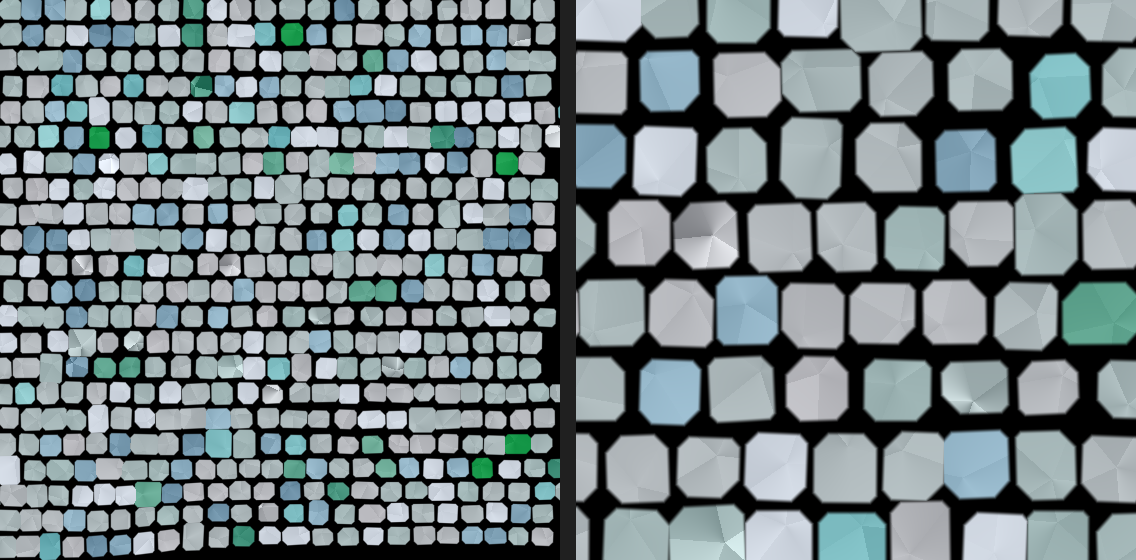
Left: the whole. Right: its middle third, enlarged.
Reproduce this pattern procedurally as a Shadertoy shader.

```glsl
float hash(vec2 p, float seed) {
    return fract(sin(dot(p, vec2(127.1, 311.7)) + seed * 74.7) * 43758.5453);
}

// Rounded box with each corner cut by a different amount
float tileDistance(vec2 q, vec2 halfSize, vec2 id) {
    vec2 b = abs(q) - halfSize + 0.07;
    float box = length(max(b, 0.0)) + min(max(b.x, b.y), 0.0) - 0.07;
    float cut = 0.05 + 0.13 * hash(id + 0.37 * sign(q), 3.0);
    float chamfer = dot(abs(q) - halfSize, vec2(0.7071)) + cut;
    return max(box, chamfer);
}

// Mostly pale greys, with some blue, teal and green glazes
vec3 glaze(vec2 id) {
    float pick = hash(id, 1.0);
    float tone = hash(id, 2.0);
    vec3 color = mix(vec3(0.62, 0.71, 0.71), vec3(0.72, 0.72, 0.74), tone);
    color = mix(color, vec3(0.80, 0.83, 0.87), step(0.82, hash(id, 4.0)));
    if (pick > 0.78) color = mix(vec3(0.40, 0.54, 0.63), vec3(0.60, 0.73, 0.80), tone);
    if (pick > 0.90) color = mix(vec3(0.38, 0.66, 0.69), vec3(0.58, 0.80, 0.81), tone);
    if (pick > 0.95) color = mix(vec3(0.24, 0.56, 0.47), vec3(0.46, 0.70, 0.62), tone);
    if (pick > 0.99) color = vec3(0.10, 0.61, 0.30);
    return color;
}

// Folded facets fanning out from an off-centre point
float facetShade(vec2 q, vec2 id) {
    vec2 v = q - 0.6 * (vec2(hash(id, 5.0), hash(id, 6.0)) - 0.5);
    float turn = fract(atan(v.y, v.x) / 6.2832 + hash(id, 7.0)) * 5.0;
    float face = floor(turn);
    float shade = mix(hash(id, 20.0 + face), hash(id, 30.0 + face), fract(turn)) - 0.5;
    float relief = 0.09 + 0.35 * step(0.965, hash(id, 8.0));
    return shade * relief + 0.05 * dot(q, vec2(hash(id, 9.0) - 0.5, 0.6));
}

void mainImage(out vec4 fragColor, in vec2 fragCoord) {
    vec2 uv = fragCoord / iResolution.xy;
    float down = 1.0 - uv.y;

    // Rows count downwards and tighten towards the lower right
    vec2 p = vec2(uv.x * 23.2, down * 21.88 + 0.07);
    p.y += 0.45 * smoothstep(0.80, 0.98, down) * smoothstep(0.15, 0.4, uv.x);

    float nearest = 10.0;
    vec3 color = vec3(0.0);
    for (int j = -1; j <= 1; j++) {
        for (int i = -1; i <= 1; i++) {
            vec2 id = floor(p) + vec2(i, j);
            bool pastRight = id.x > 22.0 && hash(id, 10.0) < 0.85;
            if (id.y > 21.0 || pastRight) continue;

            // Uneven spacing along each row
            float phase = 6.2832 * hash(vec2(id.y, 0.5), 11.0);
            vec2 center = id + vec2(0.27 + 0.3 * sin(id.x * 0.25 + phase), 0.44);
            center += 0.09 * (vec2(hash(id, 12.0), hash(id, 13.0)) - 0.5);

            // Uneven sizes; a few tiles run into their neighbours
            vec2 halfSize = vec2(0.435, 0.42)
                + 0.06 * (vec2(hash(id, 14.0), hash(id, 15.0)) - 0.5);
            halfSize += vec2(0.12, 0.0) * step(0.86, hash(id, 16.0));
            halfSize += vec2(0.0, 0.13) * step(0.965, hash(id, 17.0));

            // Wider joints between some rows at the lower right
            float wideJoint = step(12.0, id.y) * step(0.4, hash(vec2(id.y, 0.5), 18.0));
            halfSize.y -= 0.055 * wideJoint * smoothstep(0.42, 0.55, uv.x);

            vec2 q = p - center;
            float tilt = 0.1 * (hash(id, 19.0) - 0.5);
            q += tilt * vec2(-q.y, q.x);

            float d = tileDistance(q, halfSize, id);
            if (d < nearest) {
                nearest = d;
                color = glaze(id) + facetShade(q, id);
            }
        }
    }

    float soft = max(0.035, 16.0 / iResolution.y);
    color *= 1.0 - smoothstep(-soft, soft, nearest);
    fragColor = vec4(clamp(color, 0.0, 1.0), 1.0);
}
```
